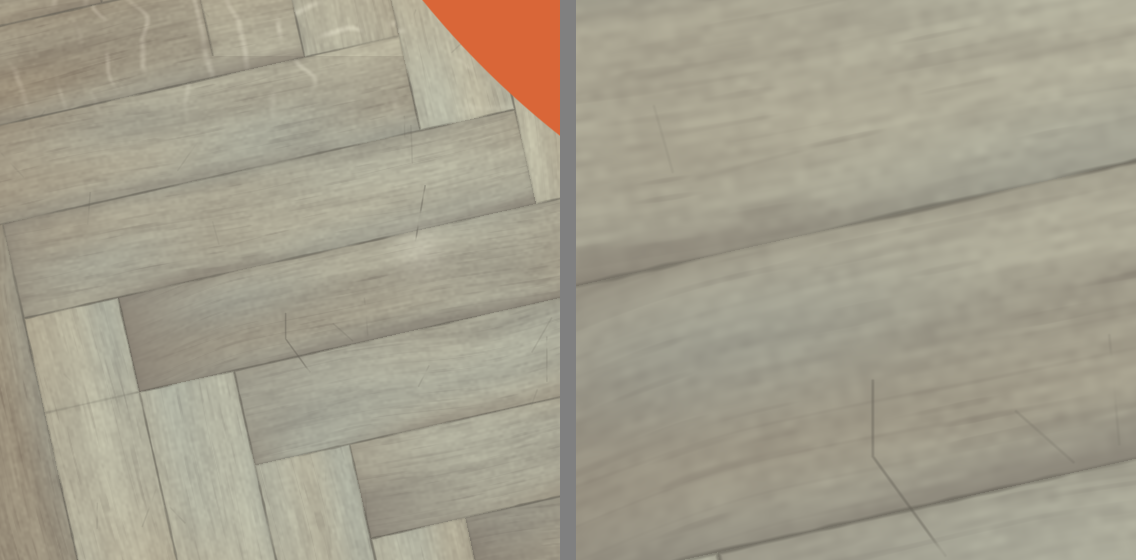
Left: the whole. Right: its middle third, enlarged.
A WebGL 1 fragment shader for this texture:

```glsl
precision highp float;
uniform vec2 u_resolution;

const float PLANK_WIDTH = 0.173;
const float PLANK_LENGTH = 5.42; // in plank widths
const float TILT = 0.22;
const vec2 ANCHOR = vec2(0.211, 0.469);
const vec3 DARK_OAK = vec3(0.560, 0.535, 0.472);
const vec3 PALE_OAK = vec3(0.780, 0.770, 0.675);
const vec3 STAIN = vec3(0.51, 0.475, 0.43);
const vec3 JOINT = vec3(0.40, 0.385, 0.345);
const vec3 ORANGE = vec3(0.85, 0.40, 0.22);

// local.x runs along the grain, local.y across it
struct Plank { vec2 local; float seed; float upright; };

float hash(vec2 p) {
  vec3 q = fract(p.xyx * 0.1031);
  q += dot(q, q.yzx + 33.33);
  return fract((q.x + q.y) * q.z);
}

float noise(vec2 p) {
  vec2 i = floor(p), f = fract(p);
  f = f * f * (3.0 - 2.0 * f);
  return mix(mix(hash(i), hash(i + vec2(1.0, 0.0)), f.x),
             mix(hash(i + vec2(0.0, 1.0)), hash(i + 1.0), f.x), f.y);
}

float stroke(vec2 p, vec2 a, vec2 along, float width) {
  vec2 d = p - a;
  d -= along * clamp(dot(d, along) / dot(along, along), 0.0, 1.0);
  return 1.0 - smoothstep(0.0, width, length(d));
}

// Herringbone lattice with steps (1, 1) and (len, -len)
Plank findPlank(vec2 p, float len) {
  Plank plank = Plank(vec2(0.5), 0.5, 0.0);
  float first = floor((p.x - p.y) / (2.0 * len));
  for (int i = 0; i < 2; i++) {
    float column = first + float(i);
    vec2 q = p - column * vec2(len, -len);
    vec2 cell = floor(q);
    vec2 level = q - cell.y;
    vec2 tall = vec2(q.y - cell.x - 1.0, q.x - cell.x);
    if (level.x >= 0.0 && level.x < len)
      plank = Plank(level, hash(vec2(cell.y + 60.0, column * 17.0 + 90.0)), 0.0);
    if (tall.x >= 0.0 && tall.x < len)
      plank = Plank(tall, hash(vec2(cell.x + 130.0, column * 23.0 + 170.0)), 1.0);
  }
  return plank;
}

// Bands, fibres and year lines along the plank, near zero on average
float grain(vec2 p, float seed) {
  vec2 q = p + seed * vec2(91.0, 57.0);
  q.y += 0.25 * noise(vec2(q.x * 0.6, seed * 40.0));
  float bands = noise(q * vec2(0.5, 3.5)) - 0.5;
  float streaks = noise(q * vec2(1.3, 12.0)) - 0.5;
  float fibres = noise(q * vec2(5.0, 38.0)) - 0.5;
  float mottle = noise(q * vec2(24.0, 30.0)) - 0.5;
  float years = 1.0 - smoothstep(0.0, 0.09, abs(noise(q * vec2(0.7, 9.0) + 5.0) - 0.5));
  float pores = smoothstep(0.7, 0.95, noise(q * vec2(3.0, 32.0) + 9.0));
  return 0.33 * bands + 0.17 * streaks + 0.20 * fibres + 0.17 * mottle
       - 0.11 * years * noise(q * 2.0) - 0.13 * pores + 0.02;
}

// Pale wavy rays across the grain
float flecks(vec2 p, float seed) {
  float spacing = 0.42;
  float x = p.x + 0.3 * (noise(vec2(p.y * 4.0, p.x * 0.8 + seed * 30.0)) - 0.5);
  float cell = floor(x / spacing);
  float offset = (hash(vec2(cell + 20.0, seed * 70.0)) - 0.5) * 0.2;
  float line = abs(x - (cell + 0.5) * spacing - offset);
  float broken = smoothstep(0.4, 0.7, noise(vec2(cell * 3.7 + 40.0, p.y * 3.0 + seed * 50.0)));
  return broken * (1.0 - smoothstep(0.0, 0.05, line));
}

// Faint hairlines, then one bent crack and one deeper scratch
float scratches(vec2 p, float width) {
  float marks = 0.0;
  for (int i = 0; i < 26; i++) {
    float n = float(i) * 7.3 + 3.0;
    vec2 start = vec2(hash(vec2(n, 11.0)), hash(vec2(n, 29.0)));
    float angle = 0.7 + 1.9 * hash(vec2(n, 47.0));
    vec2 along = mix(0.02, 0.08, hash(vec2(n, 61.0))) * vec2(cos(angle), sin(angle));
    marks = max(marks, mix(0.04, 0.24, hash(vec2(n, 83.0))) * stroke(p, start, along, width));
  }
  float crack = max(stroke(p, vec2(0.510, 0.440), vec2(0.0, -0.045), width),
                    stroke(p, vec2(0.510, 0.395), vec2(0.043, -0.059), width));
  float deep = stroke(p, vec2(0.759, 0.668), vec2(-0.017, -0.098), width);
  return max(marks, 0.45 * max(crack, deep)) * smoothstep(0.1, 0.6, noise(p * 60.0));
}

void main() {
  vec2 uv = gl_FragCoord.xy / u_resolution;
  float pixel = 1.0 / min(u_resolution.x, u_resolution.y);
  // Floor axes: x along the level planks, y downwards
  vec2 d = (uv - ANCHOR) * vec2(1.0, -1.0) / PLANK_WIDTH;
  vec2 spot = mat2(cos(TILT), sin(TILT), -sin(TILT), cos(TILT)) * d;
  Plank plank = findPlank(spot, PLANK_LENGTH);
  vec2 p = plank.local;
  float level = 1.0 - plank.upright;
  // Wood
  float edgeTint = smoothstep(0.3, 0.75, length(uv - vec2(0.58, 0.42)));
  float tone = 0.48 + 0.16 * (plank.seed - 0.5) + 0.22 * plank.upright - 0.22 * edgeTint;
  tone += 0.25 * level * step(4.5, p.x) * step(0.9, uv.y) - 0.28 * plank.upright * step(spot.x, -1.0);
  vec3 color = mix(DARK_OAK, PALE_OAK, tone + grain(p, plank.seed));
  float warmth = 0.7 * edgeTint + 0.8 * noise(p * vec2(0.7, 2.5) + plank.seed * 63.0) - 0.2;
  color += mix(vec3(-0.010, 0.008, 0.026), vec3(0.014, -0.003, -0.012), warmth);
  color += 0.08 * flecks(p, plank.seed) * smoothstep(0.75, 0.9, uv.y);
  // Wear
  float patchy = noise(p * vec2(0.8, 1.5) + plank.seed * 37.0);
  float stain = exp(-1.1 * p.x) * level * mix(patchy, 0.9, step(abs(spot.y - 0.5), 0.5));
  color = mix(color, STAIN, max(0.8 * stain, 0.6 * level * patchy * smoothstep(0.8, 1.0, p.y)));
  color += 0.06 * exp(-500.0 * dot(uv - vec2(0.75, 0.55), uv - vec2(0.75, 0.55)));
  color = mix(color, JOINT, scratches(uv, 0.001 + pixel));
  // Joints, soft and uneven, with two cut boards
  vec2 border = min(p, vec2(PLANK_LENGTH, 1.0) - p) * PLANK_WIDTH;
  float whole = 1.0 - mix(step(0.9, uv.y), step(uv.y, 0.32) * step(uv.x, 0.25), plank.upright);
  float cut = abs(p.x - mix(4.5, 1.0, plank.upright)) * PLANK_WIDTH + whole;
  float gap = min(min(border.x, border.y), cut) + 0.0012 * (noise(uv * 70.0) - 0.5);
  float wear = mix(0.15, 0.65, smoothstep(0.15, 0.85, noise(uv * 18.0)));
  color *= 1.0 - 0.05 * exp(-max(gap, 0.0) / 0.005);
  color = mix(color, JOINT, wear * (1.0 - smoothstep(0.0, 0.0018 + pixel, gap)));
  // Orange disc in the corner
  float disc = length(uv - vec2(1.965, 1.982)) - 1.559;
  gl_FragColor = vec4(mix(color, ORANGE, 1.0 - smoothstep(-pixel, pixel, disc)), 1.0);
}
```
